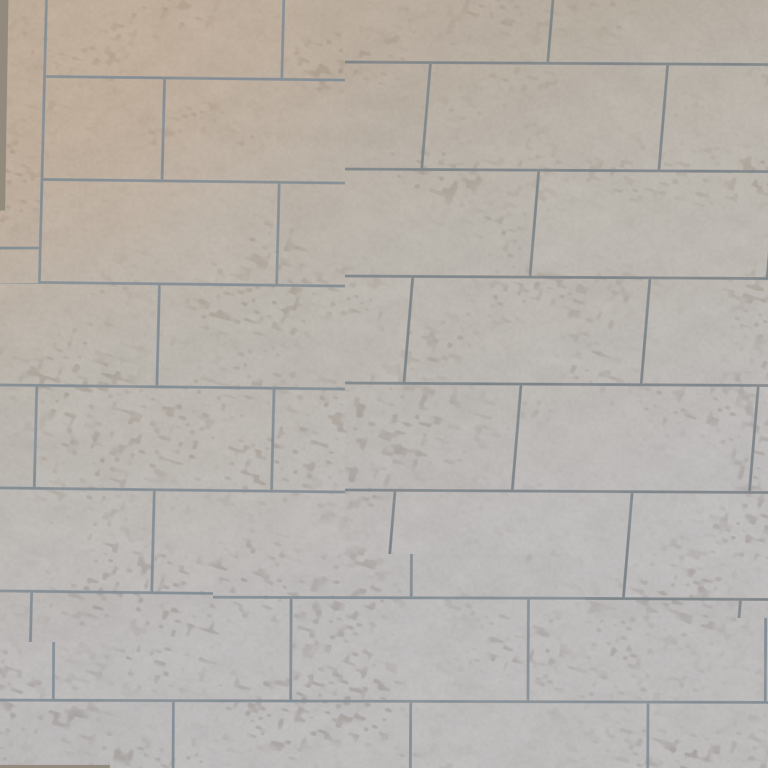
Give the GLSL for this texture, as a WebGL 1 fragment shader.

```glsl
precision mediump float;
// Pale stone wall tiles in a half-offset running bond with thin blue-grey grout.
// Three sheared brick grids meet at hard seams, so the joints break and shift;
// a warm-to-cool wash and clustered flecks of noise give the stone its surface.

#define TILE_WIDTH 0.3090
#define BOND_SHIFT 0.506
#define GROUT_HALF 0.0018
#define GROUT_BLUR 0.0010
#define SEAM_X 0.449
#define SLAB_END 0.368
#define FLECK_SCALE vec2(105.0, 150.0)
#define FLECK_DEPTH 0.085
#define TILE_TINT 0.012

uniform vec2 u_resolution;

const vec3 TAN = vec3(0.75, 0.68, 0.61);
const vec3 DUN = vec3(0.71, 0.67, 0.62);
const vec3 BEIGE = vec3(0.73, 0.71, 0.68);
const vec3 PALE = vec3(0.74, 0.73, 0.73);
const vec3 GROUT = vec3(0.51, 0.55, 0.58);
const vec3 GROUT_DARK = vec3(0.47, 0.49, 0.50);
const vec3 TRIM = vec3(0.57, 0.54, 0.49);

float hash(vec2 p) {
  return fract(sin(dot(p, vec2(12.9898, 78.233))) * 43758.545);
}

float noise(vec2 p) {
  vec2 i = floor(p), f = fract(p);
  f = f * f * (3.0 - 2.0 * f);
  return mix(mix(hash(i), hash(i + vec2(1.0, 0.0)), f.x),
             mix(hash(i + vec2(0.0, 1.0)), hash(i + 1.0), f.x), f.y);
}

float fbm(vec2 p) {
  float sum = 0.0, amp = 0.5;
  for (int i = 0; i < 4; i++) {
    sum += amp * noise(p);
    p = p * 2.03 + 17.1;
    amp *= 0.5;
  }
  return sum;
}

// Distance to the nearest joint in x, tile identity in yz.
vec3 brickGrid(vec2 p, vec2 origin, float pitch, float tilt, float slant) {
  float v = (p.y - origin.y - tilt * p.x) / pitch;
  float row = floor(v);
  float u = (p.x - origin.x + slant * p.y) / TILE_WIDTH - BOND_SHIFT * mod(row, 2.0);
  float bed = abs(fract(v + 0.5) - 0.5) * pitch;
  float head = abs(fract(u + 0.5) - 0.5) * TILE_WIDTH;
  return vec3(min(bed, head), floor(u), row);
}

// Left grid, with a tall plain slab beside its upper rows.
vec3 leftGrid(vec2 p) {
  vec3 grid = brickGrid(p, vec2(0.0605, -0.0352), 0.1341, 0.012, 0.025);
  float border = p.x - 0.0605 + 0.025 * p.y;
  if (p.y < SLAB_END) {
    if (border < 0.0) grid = vec3(abs(p.y - 0.323), -5.0, 0.0);
    grid.x = min(grid.x, abs(border));
  }
  return grid;
}

// Warm at the top left, cooler and paler toward the lower right.
vec3 stoneWash(vec2 p) {
  vec3 warm = mix(TAN, DUN, smoothstep(0.1, 0.75, p.x));
  float cool = p.y + 0.32 * p.x + 0.12 * (fbm(p * 3.0) - 0.5);
  vec3 c = mix(warm, BEIGE, smoothstep(0.12, 0.55, cool));
  return mix(c, PALE, smoothstep(0.5, 0.95, cool));
}

// Small slanted flecks gathered into loose patches.
float flecks(vec2 p) {
  vec2 q = vec2(p.x + 0.35 * p.y, p.y - 0.3 * p.x);
  float cluster = smoothstep(0.38, 0.66, fbm(p * vec2(9.0, 13.0) + 4.0));
  float marks = smoothstep(0.58, 0.9, noise(q * FLECK_SCALE));
  return marks * (0.12 + 0.88 * cluster) * mix(0.6, 1.0, p.y);
}

float boxMask(vec2 p, vec2 center, vec2 halfSize, float blur) {
  vec2 d = abs(p - center) - halfSize;
  return 1.0 - smoothstep(-blur, blur, max(d.x, d.y));
}

void main() {
  vec2 p = gl_FragCoord.xy / u_resolution;
  p.y = 1.0 - p.y;
  float blur = max(GROUT_BLUR, 0.75 / min(u_resolution.x, u_resolution.y));

  // Stepped seam above the bottom grid
  float seamY = p.x < 0.277 ? 0.836 : (p.x < 0.762 ? 0.722 : 0.805);
  vec3 grid;
  float dark = 0.0;
  if (p.y > seamY) {
    grid = brickGrid(p, vec2(0.383, 0.7768), 0.1348, 0.003, 0.005);
  } else if (p.x < SEAM_X) {
    grid = leftGrid(p);
  } else {
    grid = brickGrid(p, vec2(0.720, -0.0612), 0.1393, 0.006, 0.083);
    dark = 0.6;
  }

  // Stone surface
  vec3 color = stoneWash(p);
  color += TILE_TINT * (hash(grid.yz + 3.0) - 0.5);
  color += 0.035 * (fbm(p * vec2(28.0, 45.0)) - 0.47);
  color += 0.018 * (noise(p * 260.0) - 0.5);
  color -= FLECK_DEPTH * flecks(p) * vec3(0.9, 1.0, 1.1);

  // Grout, slightly uneven in strength
  float line = 1.0 - smoothstep(GROUT_HALF - blur, GROUT_HALF + blur, grid.x);
  line *= 0.82 + 0.18 * noise(p * 24.0);
  color = mix(color, mix(GROUT, GROUT_DARK, dark), line);

  // Trim at the upper left and lower left edges
  float side = boxMask(p, vec2(0.0, 0.1), vec2(0.011 - 0.016 * p.y, 0.174), blur);
  float foot = boxMask(p, vec2(0.0, 1.0), vec2(0.143, 0.004), blur);
  color = mix(color, TRIM, max(side, foot));
  gl_FragColor = vec4(color, 1.0);
}
```
